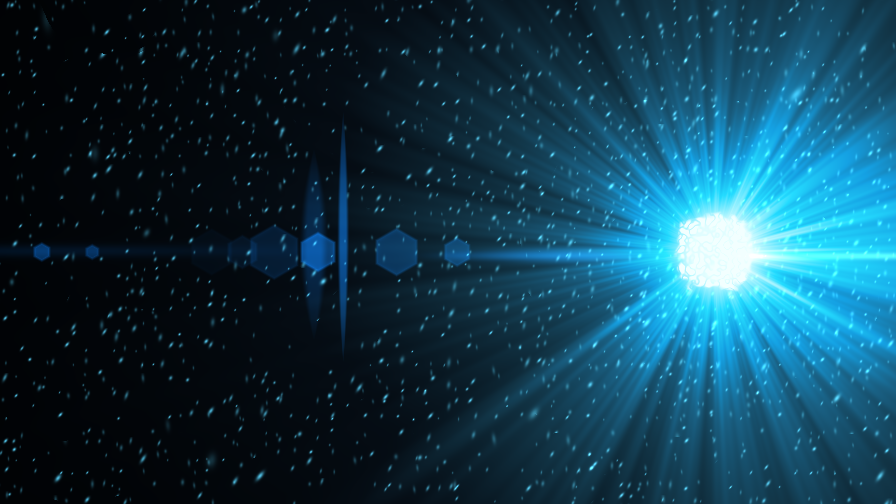
Reproduce this background procedurally as a Shadertoy shader.

```glsl
// Blue starburst with light rays, drifting dust and a horizontal lens flare on black.

const vec2 CORE = vec2(1.417, 0.5);
const vec3 FLARE_BLUE = vec3(0.03, 0.37, 0.74);
const vec3 DUST_CYAN = vec3(0.33, 0.80, 0.95);

vec2 hash22(vec2 p) {
    vec3 q = fract(p.xyx * vec3(0.1031, 0.1030, 0.0973));
    q += dot(q, q.yzx + 33.33);
    return fract((q.xx + q.yz) * q.zy);
}

// Gradient noise, roughly -0.7 to 0.7
float corner(vec2 cell, vec2 offset) {
    return dot(hash22(cell + 200.0) * 2.0 - 1.0, offset);
}

float gradientNoise(vec2 p) {
    vec2 i = floor(p), f = fract(p);
    vec2 u = f * f * f * (f * (f * 6.0 - 15.0) + 10.0);
    vec2 e = vec2(1.0, 0.0);
    return mix(mix(corner(i, f), corner(i + e, f - e), u.x),
               mix(corner(i + e.yx, f - e.yx), corner(i + e.xx, f - e.xx), u.x), u.y);
}

// Colour for a light level: 0 is black, 6 is white-hot
vec3 lightRamp(float level) {
    vec3 c = mix(vec3(0.0, 0.004, 0.01), vec3(0.02, 0.05, 0.08), clamp(level, 0.0, 1.0));
    c = mix(c, vec3(0.07, 0.21, 0.28), clamp(level - 1.0, 0.0, 1.0));
    c = mix(c, vec3(0.10, 0.38, 0.52), clamp(level - 2.0, 0.0, 1.0));
    c = mix(c, vec3(0.08, 0.63, 0.89), clamp(level - 3.0, 0.0, 1.0));
    c = mix(c, vec3(0.14, 0.86, 1.00), clamp(level - 4.0, 0.0, 1.0));
    return mix(c, vec3(0.85, 0.99, 1.00), clamp(level - 5.0, 0.0, 1.0));
}

float ellipseGlow(vec2 p, vec2 radius) {
    p /= radius;
    return exp(-dot(p, p));
}

// Angular noise sampled on a circle, so it has no seam
float rays(vec2 p) {
    vec2 dir = p / max(length(p), 0.001);
    return gradientNoise(dir * 4.0 + 7.0) + 0.9 * gradientNoise(dir * 11.0)
         + 0.5 * gradientNoise(dir * 29.0);
}

float lightLevel(vec2 p) {
    vec2 q = p - CORE;
    float d = length(q);
    float level = 1.9 * exp(-d * d * 1.2) + 3.5 * exp(-d * 4.5) + 0.9 * exp(-d * d * 50.0);
    level += 0.45 * smoothstep(1.1, 1.6, p.x);
    level += 1.7 * ellipseGlow(p - vec2(1.78, 0.52), vec2(0.30, 0.24));
    level += 2.1 * rays(q) * exp(-d * 2.4) * smoothstep(0.05, 0.2, d);
    return level + 0.25 * gradientNoise(p * 3.0) * exp(-d);
}

// One layer of tilted specks; size is in canvas heights
float dustLayer(vec2 p, float cells, float size, float density, float seed) {
    vec2 cell = floor(p * cells);
    vec2 place = hash22(cell + seed), traits = hash22(cell + seed + 57.0);
    vec2 q = (fract(p * cells) - 0.25 - 0.5 * place) / cells;
    float tilt = 0.3 + 0.9 * (traits.y - 0.5);
    q = mat2(cos(tilt), sin(tilt), -sin(tilt), cos(tilt)) * q;
    float radius = size * mix(0.6, 1.2, place.y);
    float lit = step(traits.x, density) * mix(0.3, 1.0, traits.y * traits.y);
    return lit * ellipseGlow(q, radius * vec2(0.75, 1.0 + 0.9 * place.x));
}

float dust(vec2 p) {
    float d = length(p - CORE);
    float cluster = 0.32 + 0.45 * gradientNoise(p * 4.5 + 3.0);
    float density = cluster + 0.5 * exp(-d * d * 9.0);
    float sum = 0.55 * dustLayer(p, 8.0, 0.010, density * 0.28, 11.0);
    for (int i = 0; i < 4; i++) {
        float k = float(i);
        sum += dustLayer(p + 0.37 * k, 13.0 + 8.0 * k, 0.0046 - 0.0006 * k, density, 31.0 * k);
    }
    return sum;
}

// Pointed-top hexagon with a slightly brighter rim
float hexGhost(vec2 p, float radius, float blur) {
    p = abs(p);
    float d = max(p.x, p.x * 0.5 + p.y * 0.866) - radius;
    float rim = exp(-abs(d + blur) / (0.08 * radius));
    return smoothstep(blur, -blur, d) * (0.8 + 0.25 * rim);
}

// Tall lens-shaped sliver, brightest at the middle
float sliver(vec2 p, float halfWidth, float halfHeight) {
    float taper = max(1.0 - p.y * p.y / (halfHeight * halfHeight), 0.0);
    float across = abs(p.x) / (halfWidth * taper + 0.0005);
    return taper * smoothstep(1.1, 0.4, across);
}

float lensFlare(vec2 p, float blur) {
    // x position, radius, strength
    vec3 ghosts[8] = vec3[8](vec3(0.083, 0.016, 0.55), vec3(0.183, 0.013, 0.45),
        vec3(0.420, 0.040, 0.06), vec3(0.481, 0.029, 0.14), vec3(0.544, 0.047, 0.24),
        vec3(0.631, 0.034, 0.65), vec3(0.787, 0.041, 0.45), vec3(0.907, 0.025, 0.50));
    float sum = 0.0;
    for (int i = 0; i < 8; i++)
        sum += ghosts[i].z * hexGhost(p - vec2(ghosts[i].x, 0.5), ghosts[i].y, blur);
    sum += 0.75 * sliver(p - vec2(0.681, 0.53), 0.011, 0.25);
    sum += 0.32 * sliver(p - vec2(0.623, 0.515), 0.027, 0.19);
    // Streak that swells toward the core, and a faint line across the left
    float reach = smoothstep(0.78, 1.2, p.x) * smoothstep(1.42, 1.3, p.x);
    sum += 1.1 * reach * ellipseGlow(vec2(0.0, p.y - 0.493), vec2(1.0, 0.007 + 0.006 * reach));
    return sum + 0.16 * ellipseGlow(p - vec2(0.1, 0.502), vec2(0.4, 0.012));
}

void mainImage(out vec4 fragColor, in vec2 fragCoord) {
    vec2 p = fragCoord / iResolution.y;
    p.x *= 1.7778 * iResolution.y / iResolution.x;
    vec2 q = p - CORE;
    float pixel = 1.5 / iResolution.y;

    vec3 color = lightRamp(lightLevel(p));
    color += FLARE_BLUE * lensFlare(p, pixel) * (1.0 - color);
    color += DUST_CYAN * dust(p) * (1.0 - 0.6 * color);

    // Pale streak to the right of the core
    float tail = smoothstep(0.0, 0.1, q.x) * ellipseGlow(vec2(0.0, q.y + 0.008), vec2(1.0, 0.007));
    color += vec3(0.25, 0.30, 0.12) * tail;

    // Ragged white-hot core with cyan veins
    vec2 box = pow(abs(q), vec2(3.0));
    float shape = pow(box.x + box.y, 1.0 / 3.0) + 0.022 * gradientNoise(p * 55.0);
    float veins = smoothstep(0.02, 0.16, abs(gradientNoise(p * 75.0)) + 1.2 * max(q.x, 0.0));
    float heat = smoothstep(0.078, 0.066, shape) * mix(0.3, 1.0, veins);
    color = mix(color, vec3(0.95, 1.0, 1.0), heat);
    fragColor = vec4(clamp(color, 0.0, 1.0), 1.0);
}
```
